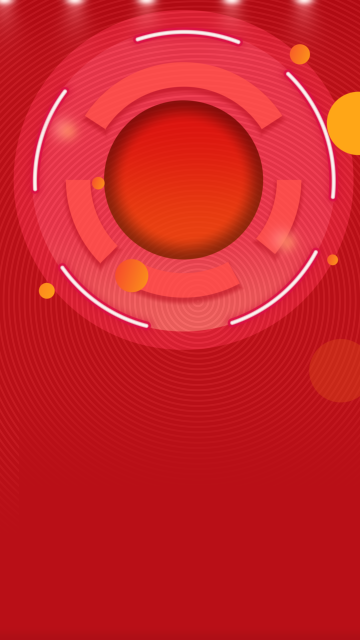
A Shadertoy shader for this background:

```glsl
// Red festive stage: round emblem with neon arcs, fine ripples, spotlights and orange balls.
#define CENTER vec2(0.510, 1.278)
#define RIPPLE_CENTER vec2(0.550, 0.942)
#define RIPPLE_STEP 0.0146
#define OUTER_R 0.472
#define INNER_R 0.421
#define HOLE_R 0.221
#define BAND_R 0.293
#define BAND_HALF 0.034
#define NEON_R 0.415
#define BASE_RED vec3(0.725, 0.060, 0.090)
#define TOP_Y 1.7778

// Arcs as (middle angle, half opening) in degrees.
const vec2 BANDS[4] = vec2[4](vec2(90.0, 57.0), vec2(202.5, 22.5),
                              vec2(-19.5, 19.5), vec2(270.0, 28.5));
const vec2 NEONS[5] = vec2[5](vec2(88.5, 19.7), vec2(20.0, 26.0), vec2(163.0, 20.0),
                              vec2(235.3, 20.0), vec2(-49.8, 21.5));
// Balls as (x, y, radius, yellowness).
const vec4 BALLS[6] = vec4[6](vec4(0.833, 1.627, 0.028, 0.35), vec4(0.996, 1.435, 0.088, 1.0),
                              vec4(0.273, 1.269, 0.0175, 0.25), vec4(0.366, 1.012, 0.046, 0.2),
                              vec4(0.130, 0.970, 0.022, 0.75), vec4(0.924, 1.056, 0.015, 0.35));
const float LAMPS[5] = float[5](0.012, 0.208, 0.407, 0.644, 0.845);

float fill(float d) {
    float px = 0.75 / iResolution.x;
    return 1.0 - smoothstep(-px, px, d);
}

// Turns the arc's middle to +y and folds its two halves together.
vec2 foldArc(vec2 q, float middle) {
    float a = radians(middle);
    vec2 dir = vec2(cos(a), sin(a));
    return vec2(abs(q.x * dir.y - q.y * dir.x), dot(q, dir));
}

float flatArc(vec2 q, vec2 arc) {
    float h = radians(arc.y);
    vec2 f = foldArc(q, arc.x);
    return max(abs(length(f) - BAND_R) - BAND_HALF, dot(f, vec2(cos(h), -sin(h))));
}

float roundArc(vec2 q, vec2 arc) {
    float h = radians(arc.y);
    vec2 f = foldArc(q, arc.x), end = vec2(sin(h), cos(h));
    return dot(f, vec2(end.y, -end.x)) > 0.0 ? length(f - NEON_R * end)
                                           : abs(length(f) - NEON_R);
}

float ripples(vec2 p) {
    float wave = abs(fract(length(p - RIPPLE_CENTER) / RIPPLE_STEP) - 0.5);
    float fadeStart = p.x < 0.052 ? 0.27 : 0.40;
    return smoothstep(0.22, 0.42, wave) * smoothstep(fadeStart, fadeStart + 0.35, p.y);
}

// Soft pink flare with a warm tail toward the lower right.
vec3 flare(vec3 col, vec2 p, vec2 at) {
    vec2 q = p - at;
    col = mix(col, vec3(1.0, 0.50, 0.52), 0.65 * exp(-dot(q, q) / 0.0011));
    q -= vec2(0.016, -0.007);
    return mix(col, vec3(1.0, 0.58, 0.36), 0.5 * exp(-dot(q, q) / 0.0006));
}

void mainImage(out vec4 fragColor, in vec2 fragCoord) {
    vec2 p = fragCoord / iResolution.x;
    vec2 q = p - CENTER;
    float r = length(q);

    // Backdrop and the two translucent discs
    vec3 col = BASE_RED * (1.0 - 0.06 * smoothstep(0.04, 0.0, p.y));
    col = mix(col, vec3(0.66, 0.02, 0.06), 0.5 * smoothstep(1.55, TOP_Y, p.y));
    col = mix(col, vec3(0.84, 0.12, 0.19), fill(r - OUTER_R));
    vec3 disc = mix(vec3(0.91, 0.36, 0.35), vec3(0.89, 0.20, 0.28),
                    smoothstep(-0.42, -0.10, q.y));
    col = mix(col, disc, fill(r - INNER_R));
    col += ripples(p) * vec3(0.05, 0.045, 0.045);

    // Spotlights along the top edge
    for (int i = 0; i < 5; i++) {
        vec2 s = vec2(p.x - LAMPS[i], TOP_Y - p.y);
        float width = 0.022 + 0.28 * s.y;
        float beam = exp(-s.x * s.x / (width * width)) * exp(-s.y / 0.055);
        col = mix(col, vec3(0.98, 0.55, 0.57), 0.65 * beam);
        float bulb = length(s / vec2(0.024, 0.012));
        col = mix(col, vec3(1.0, 0.93, 0.92), exp(-bulb * bulb));
    }

    // Broad bands with a drop shadow
    float band = 1.0, shade = 1.0;
    for (int i = 0; i < 4; i++) {
        band = min(band, flatArc(q, BANDS[i]));
        shade = min(shade, flatArc(q + vec2(0.0, 0.011), BANDS[i]));
    }
    col = mix(col, vec3(0.74, 0.07, 0.13), 0.6 * smoothstep(0.014, -0.006, shade));
    col = mix(col, vec3(0.98, 0.295, 0.29) + 0.012 * ripples(p), fill(band));

    // Sunken center with a dark rim
    vec3 hole = mix(vec3(0.91, 0.25, 0.065), vec3(0.86, 0.08, 0.06),
                    smoothstep(-0.17, 0.18, q.y));
    hole *= 1.0 - 0.38 * smoothstep(HOLE_R - 0.065, HOLE_R, r);
    col = mix(col, hole + 0.012 * ripples(p), fill(r - HOLE_R));

    // Neon tubes: halo, casing, white core
    float tube = 1.0;
    for (int i = 0; i < 5; i++) tube = min(tube, roundArc(q + vec2(-0.002, 0.004), NEONS[i]));
    col = mix(col, vec3(0.80, 0.04, 0.20), 0.45 * exp(-tube * tube / 0.0004));
    col = mix(col, vec3(0.86, 0.06, 0.27), 0.9 * fill(tube - 0.0125));
    col = mix(col, mix(vec3(0.98, 0.95, 0.94), vec3(0.92, 0.66, 0.70),
                       smoothstep(0.001, 0.006, tube)), fill(tube - 0.0058));

    // Flares, faint ball and bright balls
    col = flare(col, p, vec2(0.174, 1.420));
    col = flare(col, p, vec2(0.782, 1.111));
    col = mix(col, vec3(0.85, 0.27, 0.10), 0.45 * fill(length(p - vec2(0.947, 0.748)) - 0.088));
    for (int i = 0; i < 6; i++) {
        vec2 b = (p - BALLS[i].xy) / BALLS[i].z;
        float mixRight = clamp(0.5 + 0.45 * b.x - 0.15 * b.y, 0.0, 1.0);
        vec3 ball = mix(mix(vec3(0.96, 0.20, 0.19), vec3(0.98, 0.53, 0.11), mixRight),
                        vec3(1.0, 0.65, 0.09), BALLS[i].w);
        col = mix(col, ball, fill((length(b) - 1.0) * BALLS[i].z));
    }
    fragColor = vec4(clamp(col, 0.0, 1.0), 1.0);
}
```
